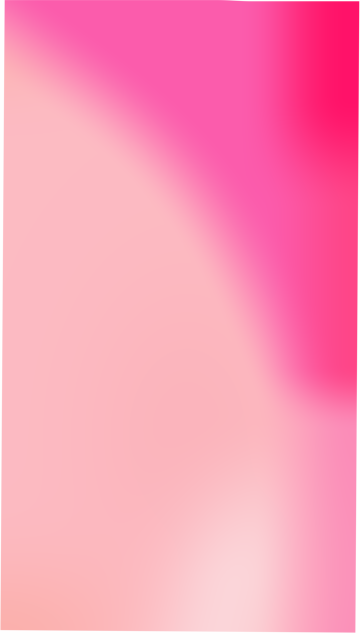
This background is drawn by a Shadertoy shader. Its source:

```glsl
const vec3 PAPER   = vec3(0.995);
const vec3 BLUSH   = vec3(0.990, 0.732, 0.762);
const vec3 SALMON  = vec3(0.985, 0.705, 0.735);
const vec3 PEACH   = vec3(0.985, 0.690, 0.675);
const vec3 PALE    = vec3(0.985, 0.835, 0.850);
const vec3 ORCHID  = vec3(0.985, 0.540, 0.720);
const vec3 MAGENTA = vec3(0.985, 0.360, 0.675);
const vec3 ROSE    = vec3(0.995, 0.270, 0.530);
const vec3 CRIMSON = vec3(1.000, 0.070, 0.410);

// Soft elliptical glow, 1 at its centre
float glow(vec2 p, vec2 centre, vec2 radius) {
    vec2 d = (p - centre) / radius;
    return exp(-dot(d, d));
}

// Signed distance above the falling curve, in canvas heights
float aboveCurve(vec2 p, float aspect) {
    float x = max(p.x, 0.0);
    float height = 0.967 - 0.40 * x - 0.55 * pow(x, 4.0);
    float slope = (-0.40 - 2.2 * x * x * x) / aspect;
    return (p.y - height) / sqrt(1.0 + slope * slope);
}

// Coverage of a slightly skewed sheet
float sheet(vec2 p, vec2 soft) {
    float left = mix(0.001, 0.013, p.y);
    float right = mix(0.987, 0.998, p.y);
    float bottom = mix(0.0155, 0.0115, p.x);
    float top = 1.0 - 0.002 * smoothstep(0.6, 0.7, p.x);
    vec2 low = smoothstep(-soft, soft, p - vec2(left, bottom));
    vec2 high = smoothstep(-soft, soft, vec2(right, top) - p);
    return low.x * low.y * high.x * high.y;
}

// Light lower field with a pale beam and an orchid side
vec3 lowerField(vec2 p) {
    vec3 color = mix(BLUSH, SALMON, glow(p, vec2(0.52, 0.32), vec2(0.30, 0.25)));
    color = mix(color, PEACH, glow(p, vec2(0.0, 0.0), vec2(0.35, 0.12)));
    color = mix(color, PEACH, 0.45 * glow(p, vec2(0.0, 0.90), vec2(0.20, 0.06)));
    float axis = 0.61 + 0.45 * p.y;
    float beam = exp(-pow((p.x - axis) / 0.19, 2.0));
    color = mix(color, PALE, beam * (1.0 - smoothstep(0.08, 0.36, p.y)));
    float side = smoothstep(0.70, 0.98, p.x);
    return mix(color, ORCHID, side * (1.0 - 0.2 * glow(p, vec2(0.9, 0.1), vec2(0.2))));
}

// Vivid upper field, warming towards the right
vec3 upperField(vec2 p) {
    vec3 color = mix(MAGENTA, ROSE, smoothstep(0.72, 1.0, p.x));
    float heat = smoothstep(0.66, 0.97, p.x) * smoothstep(0.67, 0.85, p.y);
    return mix(color, CRIMSON, heat);
}

void mainImage(out vec4 fragColor, in vec2 fragCoord) {
    vec2 p = fragCoord / iResolution.xy;
    float aspect = iResolution.x / iResolution.y;

    // Curved boundary, closed by a soft floor on the right
    float cover = smoothstep(-0.075, 0.07, aboveCurve(p, aspect));
    cover *= smoothstep(0.325, 0.43, p.y);
    vec3 color = mix(lowerField(p), upperField(p), cover);

    // Thin paper margin
    color = mix(PAPER, color, sheet(p, 0.75 / iResolution.xy));
    fragColor = vec4(color, 1.0);
}
```
